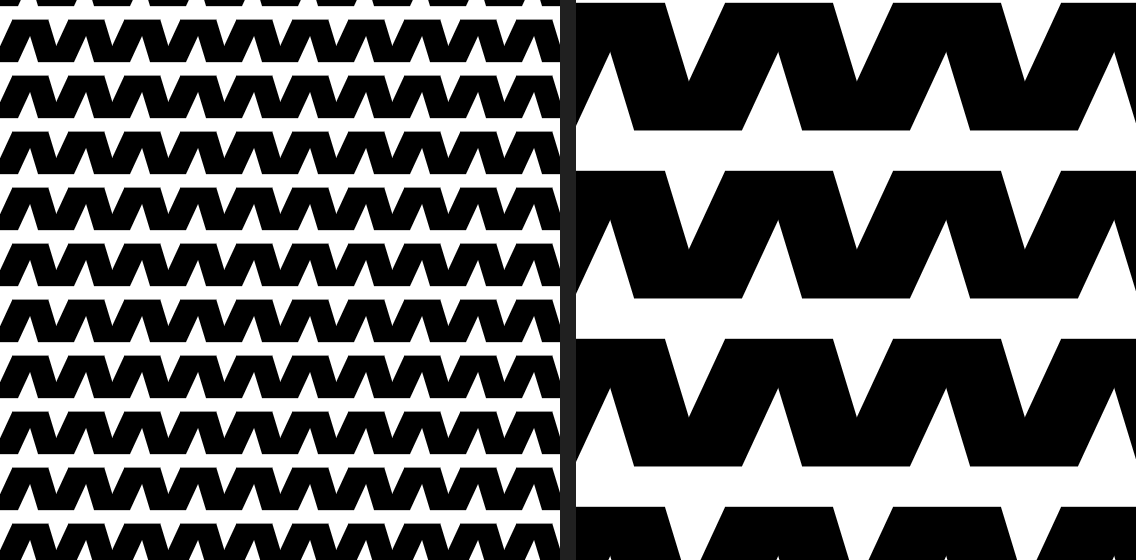
Left, the full canvas; right, a detail of the centre.
Write a three.js fragment shader that draws this pattern.

```glsl
// Ten rows of black zigzag bands on white, each cut by slanted notches from above and below.
varying vec2 vUv;

// Signed distance to a lopsided wedge that opens upward from its tip at the origin.
float wedge(vec2 p) {
  float leftSide = dot(p, normalize(vec2(-1.0, -0.305)));
  float rightSide = dot(p, normalize(vec2(1.0, -0.463)));
  return max(leftSide, rightSide);
}

// Signed distance to one link of the band, centred in its cell.
float zigzagLink(vec2 p) {
  vec2 tip = vec2(-0.266, -0.087);
  float bar = abs(p.y) - 0.38;
  // The lower notch is the upper one turned by half a turn.
  float notches = min(wedge(p - tip), wedge(-p - tip));
  return max(bar, -notches);
}

void main() {
  // Ten by ten cells, shifted so that each link sits in the middle of its cell.
  vec2 grid = vUv * 10.0;
  vec2 cell = fract(grid - vec2(0.271, 0.27) + 0.5) - 0.5;

  // Edge smoothing one screen sample wide.
  float edge = max(fwidth(grid.x), fwidth(grid.y));
  float ink = clamp(0.5 - zigzagLink(cell) / edge, 0.0, 1.0);

  gl_FragColor = vec4(vec3(1.0 - ink), 1.0);
}
```
